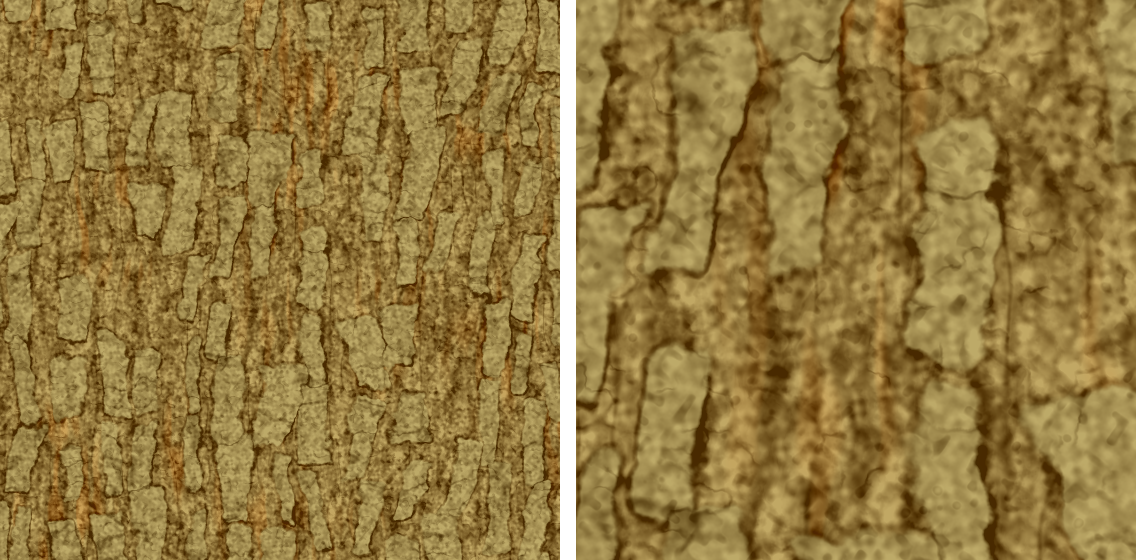
Left, the full canvas; right, a detail of the centre.
Write a Shadertoy shader that draws this texture.

```glsl
// Tree bark: pale, ragged, upright plates over darker fibrous furrows.
// Plates are jittered boxes in staggered columns, bent by noise; cracks follow
// their borders, and layered noise adds fibres, pits and rusty streaks.

const vec2 CELL = vec2(0.076, 0.143);
const vec3 DARK_BROWN = vec3(0.27, 0.17, 0.0);
const vec3 PALE_KHAKI = vec3(0.70, 0.62, 0.37);
const vec3 RUST_SHIFT = vec3(0.07, -0.04, -0.08);

float hash(vec2 p) {
    return fract(sin(dot(p, vec2(127.1, 311.7))) * 43758.5453);
}

vec2 hash2(vec2 p) {
    return vec2(hash(p), hash(p + 57.3));
}

float noise(vec2 p) {
    vec2 i = floor(p);
    vec2 f = fract(p);
    f = f * f * (3.0 - 2.0 * f);
    float low = mix(hash(i), hash(i + vec2(1, 0)), f.x);
    float high = mix(hash(i + vec2(0, 1)), hash(i + vec2(1, 1)), f.x);
    return mix(low, high, f.y);
}

float fbm(vec2 p) {
    float sum = 0.0;
    float weight = 0.533;
    for (int i = 0; i < 4; i++) {
        sum += weight * noise(p);
        p = p * 2.03 + 17.7;
        weight *= 0.5;
    }
    return sum;
}

vec2 centredNoise(vec2 p) {
    return vec2(fbm(p), fbm(p + 41.3)) - 0.5;
}

// Turning the lattice hides its rows and columns
vec2 turn(vec2 p) {
    return vec2(0.8 * p.x - 0.6 * p.y, 0.6 * p.x + 0.8 * p.y);
}

float boxDistance(vec2 p, vec2 halfSize, float radius) {
    vec2 d = abs(p) - halfSize + radius;
    return length(max(d, 0.0)) + min(max(d.x, d.y), 0.0) - radius;
}

// Nearest plate distance, second nearest distance, and a plate identity
vec3 plates(vec2 p) {
    vec3 best = vec3(1.0, 1.0, 0.0);
    for (int i = -1; i <= 1; i++) {
        float column = floor(p.x / CELL.x) + float(i);
        float shift = hash(vec2(column, 7.0));
        float row = floor(p.y / CELL.y + shift);
        for (int j = -1; j <= 1; j++) {
            vec2 cell = vec2(column, row + float(j));
            float identity = hash(cell + 83.0);
            if (identity < 0.10) continue;
            vec2 jitter = hash2(cell) - 0.5;
            vec2 centre = (cell + 0.5 - vec2(0.0, shift) + jitter * vec2(0.4, 0.2)) * CELL;
            vec2 local = p - centre;
            local.x += local.y * (hash(cell + 19.0) - 0.65) * 0.4;
            local.x *= 1.0 + 5.0 * local.y * (hash(cell + 47.0) - 0.7);
            vec2 halfSize = mix(vec2(0.014, 0.045), vec2(0.031, 0.082), hash2(cell + 31.0));
            float d = boxDistance(local, halfSize, 0.008);
            if (d < best.x) best = vec3(d, best.x, identity);
            else best.y = min(best.y, d);
        }
    }
    return best;
}

// Thin line along the middle level of a noise field
float crackLine(vec2 p, float width) {
    return 1.0 - smoothstep(0.0, width, abs(noise(p) - 0.5));
}

void mainImage(out vec4 fragColor, in vec2 fragCoord) {
    vec2 p = fragCoord / iResolution.xy;

    // Bend the plates broadly, then fray their borders
    vec2 q = p + centredNoise(p * 4.0) * vec2(0.09, 0.05);
    q += centredNoise(p * vec2(26.0, 20.0)) * vec2(0.024, 0.028);
    q += centredNoise(turn(p) * 75.0) * 0.010;
    vec3 plate = plates(q);
    float inside = 1.0 - smoothstep(-0.003, 0.002, plate.x);

    // Surface grain and small curled marks
    float grain = noise(turn(p) * 205.0) - 0.5;
    float coarse = fbm(turn(p) * 95.0 + 7.0) - 0.5;
    float pits = smoothstep(0.66, 0.86, noise(turn(p) * 140.0 + 29.0));
    float markMask = smoothstep(0.45, 0.70, noise(turn(p) * 62.0 + 3.0));
    float marks = markMask * crackLine(p * vec2(72.0, 84.0) + coarse * 0.8, 0.16);
    vec2 along = p + centredNoise(p * 9.0) * vec2(0.035, 0.0);
    float fibres = fbm(along * vec2(80.0, 22.0) + coarse) - 0.5;
    float broad = fbm(p * 5.0 + 23.0) - 0.5;

    // Plate and furrow tones
    float plateTone = 0.91 + 0.06 * (plate.z - 0.55) + 0.42 * grain + 0.45 * coarse;
    float furrowTone = 0.74 + 0.85 * fibres + 0.60 * grain + 0.65 * coarse;
    float tone = mix(furrowTone, plateTone, inside) + 0.12 * broad;
    tone -= 0.22 * pits + mix(0.28, 0.22, inside) * marks;

    // Borders, overlaps and short cross cracks
    float strength = smoothstep(0.25, 0.75, noise(p * 29.0 + 5.0));
    float border = 1.0 - smoothstep(0.0005, 0.0048, abs(plate.x - 0.001));
    float overlap = inside * (1.0 - smoothstep(0.0005, 0.005, plate.y - plate.x));
    float crossMask = inside * smoothstep(0.45, 0.62, noise(p * vec2(18.0, 13.0) + 61.0));
    float crossCrack = crossMask * crackLine(q * vec2(13.0, 34.0), 0.10);
    float furrowCrack = (1.0 - inside) * crackLine(along * vec2(50.0, 12.0) + 3.0, 0.13);

    // Shadow falls below and to the right of each raised plate
    float above = plates(q + vec2(-0.002, 0.005)).x;
    float shadow = (1.0 - smoothstep(-0.003, 0.001, above)) * (1.0 - inside);

    tone -= border * mix(0.14, 0.38, strength);
    tone -= overlap * mix(0.15, 0.45, strength) + 0.36 * crossCrack;
    tone -= 0.24 * furrowCrack + mix(0.12, 0.34, strength) * shadow;

    // Thin rusty fibres show only inside the furrows
    float streak = smoothstep(0.50, 0.85, noise(along * vec2(90.0, 12.0) + 13.0));
    float region = smoothstep(0.40, 0.80, noise(p * vec2(12.0, 5.0) + 71.0));
    float rust = (1.0 - inside) * (0.20 + 0.65 * streak * region);

    vec3 color = mix(DARK_BROWN, PALE_KHAKI, clamp(tone, 0.0, 1.10));
    color += RUST_SHIFT * rust;
    fragColor = vec4(clamp(color, 0.0, 1.0), 1.0);
}
```
